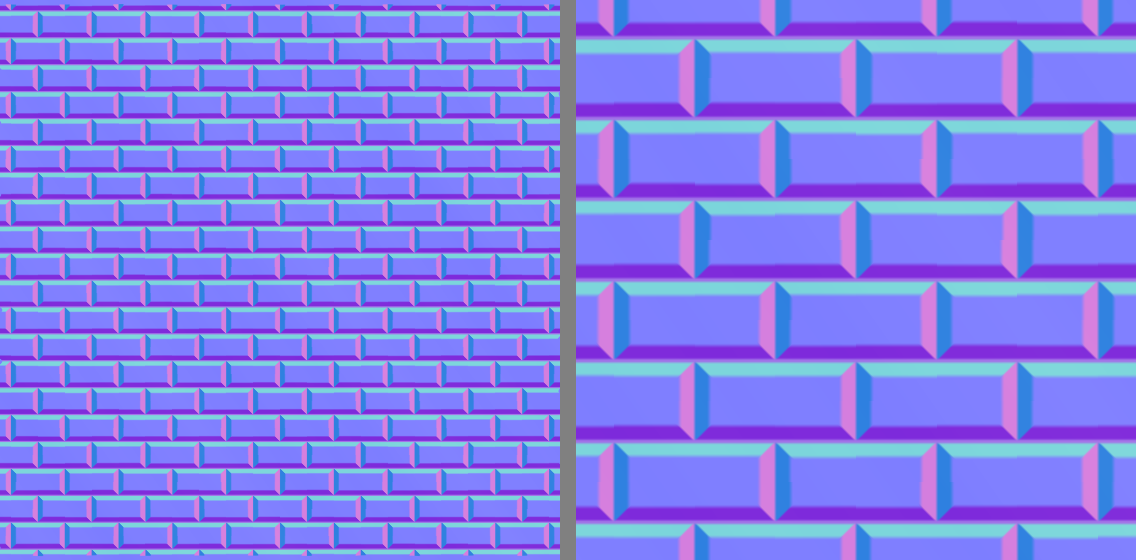
Left: the whole. Right: its middle third, enlarged.
This texture map is drawn by a three.js fragment shader. Its source:

```glsl
varying vec2 vUv;

const float ROWS = 20.81;          // rows up the canvas; each brick is two rows wide
const float BEVEL = 0.19;          // bevel width, in row heights
const float SOFT = 0.025;          // edge smoothing, in row heights

const vec3 FLAT_FACE = vec3(0.50, 0.50, 1.00);
const vec3 TOP_SLOPE = vec3(0.49, 0.84, 0.86);
const vec3 BOTTOM_SLOPE = vec3(0.50, 0.17, 0.86);
const vec3 LEFT_SLOPE = vec3(0.19, 0.51, 0.88);
const vec3 RIGHT_SLOPE = vec3(0.84, 0.50, 0.87);
const vec3 SEAM = vec3(0.64, 0.45, 0.91);

float hash(vec2 cell, float seed) {
  return fract(sin(dot(cell, vec2(41.3, 289.1)) + seed * 17.7) * 4375.85);
}

float step01(float edge, float x, float soft) {
  return smoothstep(edge - soft, edge + soft, x);
}

// Layered sines, roughly -1 to 1
float waves(float t, float seed) {
  return 0.5 * sin(t * 37.0 + seed) + 0.3 * sin(t * 91.0 + seed * 2.3)
       + 0.2 * sin(t * 213.0 + seed * 4.1);
}

// Bevelled bricks in running bond, p in row heights
vec3 brickNormals(vec2 p, float bevel) {
  float row = floor(p.y);
  float x = p.x + mod(row, 2.0);
  vec2 brick = vec2(floor(x * 0.5), row);

  // Signed offsets from the nearest upright joint and level joint
  float across = mod(x + 1.0, 2.0) - 1.0;
  float up = fract(p.y + 0.5) - 0.5;
  vec2 inset = abs(vec2(across, up));

  // Slopes meet on a mitre at the corners
  vec3 ends = mix(RIGHT_SLOPE, LEFT_SLOPE, step01(0.0, across, SOFT));
  vec3 ledges = mix(TOP_SLOPE, BOTTOM_SLOPE, step01(0.0, up, SOFT));
  vec3 slope = mix(ends, ledges, step01(0.0, inset.x - inset.y, SOFT));

  // Small differences in bevel width from brick to brick
  float seed = step(0.0, up) + 2.0 * step(0.0, across);
  vec2 width = bevel + 0.022 * (vec2(hash(brick, seed), hash(brick, seed + 5.0)) - 0.5);
  vec2 beyond = inset - width;
  float face = step01(0.0, min(beyond.x, beyond.y), SOFT * 1.4);

  vec3 colour = mix(slope, FLAT_FACE, face);
  return mix(SEAM, colour, step01(0.022, inset.y, SOFT));
}

// Faint diagonal drift across the flat faces
vec3 faceTint(vec2 uv) {
  float drift = waves((uv.x + uv.y * 0.7) * 0.35, 1.7);
  return vec3(0.012, 0.010, 0.0) * drift;
}

// Flat strip along top and bottom, with worn nicks at the sides
float borderMask(vec2 uv) {
  vec2 edge = 0.5 - abs(uv - 0.5);
  float side = step(0.5, uv.x) * 3.0;
  float strip = 0.0078 + 0.0008 * waves(uv.x, 2.0);
  float nick = 0.011 * (waves(uv.y * 1.6, side) - 0.55);
  float soft = SOFT / ROWS;
  return max(1.0 - step01(strip, edge.y, soft), 1.0 - step01(nick, edge.x, soft));
}

void main() {
  vec2 centred = (vUv - 0.5) * ROWS;
  vec3 colour = brickNormals(centred, BEVEL);
  colour = mix(colour, FLAT_FACE, borderMask(vUv));
  gl_FragColor = vec4(colour + faceTint(vUv), 1.0);
}
```
